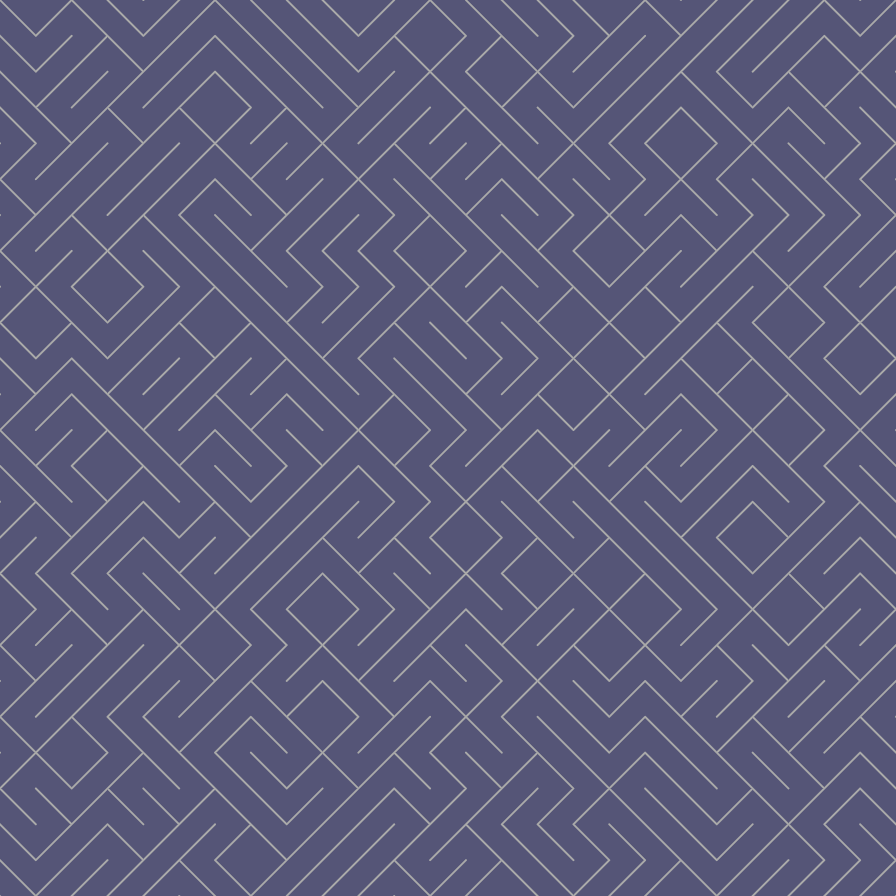
A Shadertoy shader for this pattern:

```glsl
// Maze of thin pale diagonal strokes, one per square cell, on muted indigo.

// Sine-free hash of a cell index, 0 to 1
float hash(vec2 cell) {
    vec3 p = fract(cell.xyx * vec3(0.1031, 0.1030, 0.0973));
    p += dot(p, p.yzx + 33.33);
    return fract((p.x + p.y) * p.z);
}

float segmentDistance(vec2 p, vec2 a, vec2 b) {
    vec2 ab = b - a;
    float t = clamp(dot(p - a, ab) / dot(ab, ab), 0.0, 1.0);
    return length(p - a - ab * t);
}

// Distance to the nearest stroke; neighbours are included so that
// strokes keep their full width where they meet at cell corners
float mazeDistance(vec2 p) {
    vec2 home = floor(p);
    float nearest = 1.0;
    for (int y = -1; y <= 1; y++) {
        for (int x = -1; x <= 1; x++) {
            vec2 cell = home + vec2(x, y);
            // Rising strokes are slightly more common than falling ones
            float rising = step(hash(cell + 17.0), 0.54);
            vec2 a = cell + vec2(0.0, 1.0 - rising);
            vec2 b = cell + vec2(1.0, rising);
            nearest = min(nearest, segmentDistance(p, a, b));
        }
    }
    return nearest;
}

void mainImage(out vec4 fragColor, in vec2 fragCoord) {
    const float cellsAcross = 25.0;
    vec2 p = fragCoord / iResolution.y * cellsAcross;
    float pixel = cellsAcross / iResolution.y;

    vec3 indigo = vec3(0.333, 0.333, 0.467);
    vec3 paleGrey = vec3(0.667, 0.667, 0.663);

    // Half stroke width in cells, with a one-pixel soft edge
    float stroke = clamp(0.5 + (0.0265 - mazeDistance(p)) / pixel, 0.0, 1.0);
    fragColor = vec4(mix(indigo, paleGrey, stroke), 1.0);
}
```
